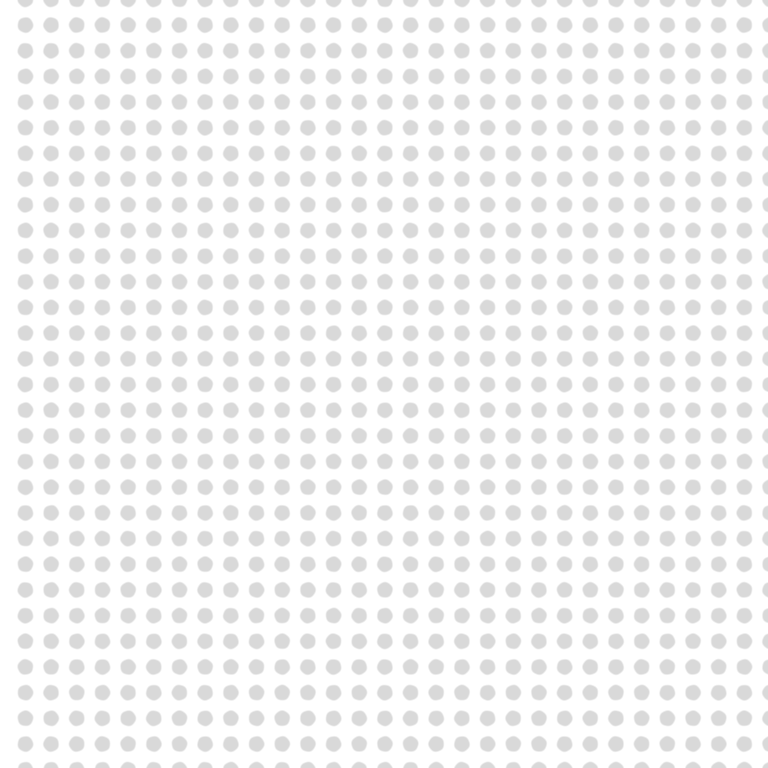
Reproduce this pattern procedurally as a WebGL 2 fragment shader.

```glsl
#version 300 es
precision highp float;
// Grid of small pale grey dots with faintly uneven rims on white.

uniform vec2 u_resolution;
out vec4 fragColor;

float hash(vec2 p) {
    vec3 q = fract(vec3(p.xyx) * 0.1031);
    q += dot(q, q.yzx + 33.33);
    return fract((q.x + q.y) * q.z);
}

void main() {
    vec2 uv = gl_FragCoord.xy / u_resolution;

    // Grid coordinates counted from the top left, one unit per dot
    vec2 grid = vec2(uv.x, 1.0 - uv.y) * 29.91 + vec2(0.01, 0.025);
    vec2 cell = round(grid);
    vec2 offset = grid - cell;

    // Slight wobble of the rim, different for each dot
    float angle = atan(offset.y, offset.x + 1e-5);
    float wobble = 0.006 * sin(5.0 * angle + 6.2832 * hash(cell));
    float dist = length(offset) - 0.298 - wobble;

    // Soft rim, never thinner than a pixel
    float pixel = 29.91 / min(u_resolution.x, u_resolution.y);
    float softness = max(0.045, 0.6 * pixel);
    float dot_mask = 1.0 - smoothstep(-softness, softness, dist);

    // The left margin has no column
    dot_mask *= step(0.5, cell.x);

    vec3 paper = vec3(1.0);
    vec3 grey = vec3(0.85);
    fragColor = vec4(mix(paper, grey, dot_mask), 1.0);
}
```
